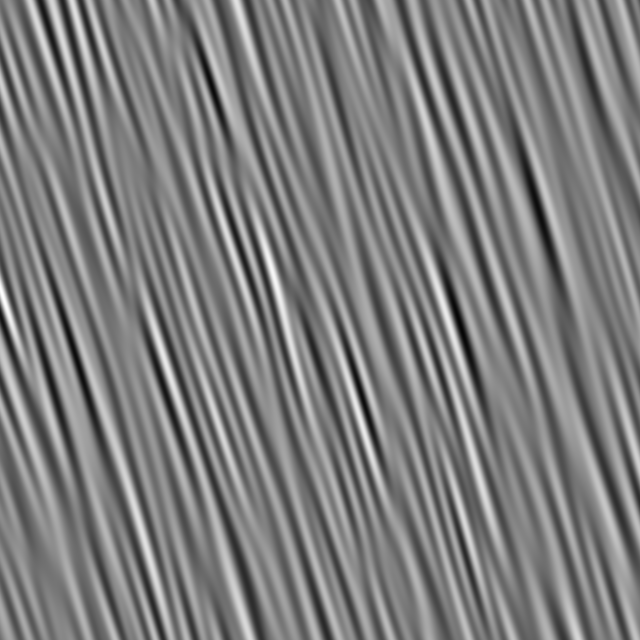
This texture is drawn by a Shadertoy shader. Its source:

```glsl
const float TAU = 6.2831853;
const float LEAN = 0.297;                  // streak angle from vertical, radians
const float TILT_SPREAD = 0.05;            // slope variation between streaks
const vec2 KERNEL_SIZE = vec2(0.08, 0.38); // half extent across and along
const float MIN_FREQ = 14.0;               // streaks per canvas height
const float MAX_FREQ = 47.0;
const int KERNELS_PER_CELL = 5;
const float MEAN_GREY = 0.493;
const float CONTRAST = 0.147;              // standard deviation of the grey
const float KERNEL_VARIANCE = 0.2244;      // mean power of one kernel per cell

vec3 hash3(vec3 p) {
    float n = dot(p, vec3(127.1, 311.7, 74.7));
    return fract(sin(n + vec3(0.0, 19.19, 47.53)) * 43758.5453);
}

// One wave packet: a fine wave across the grain under a smooth elliptical window
float wavePacket(vec2 offset, float freq, float phase, float tilt) {
    vec2 r = offset / KERNEL_SIZE;
    float window = max(1.0 - dot(r, r), 0.0);
    float wave = cos(TAU * (freq * (offset.x + tilt * offset.y) + phase));
    return window * window * window * wave;
}

// Sum of randomly placed packets, scaled to unit variance
float streakNoise(vec2 p) {
    vec2 cell = floor(p / KERNEL_SIZE);
    float sum = 0.0;
    for (int j = -1; j <= 1; j++)
    for (int i = -1; i <= 1; i++) {
        vec2 id = cell + vec2(i, j);
        for (int k = 0; k < KERNELS_PER_CELL; k++) {
            vec3 place = hash3(vec3(id, float(k)));
            vec3 shape = hash3(vec3(id, float(k) + 31.0));
            vec2 center = (id + place.xy) * KERNEL_SIZE;
            float freq = mix(MIN_FREQ, MAX_FREQ, shape.x);
            float tilt = TILT_SPREAD * (2.0 * shape.y - 1.0);
            sum += wavePacket(p - center, freq, place.z, tilt);
        }
    }
    return sum / sqrt(KERNEL_VARIANCE * float(KERNELS_PER_CELL));
}

void mainImage(out vec4 fragColor, in vec2 fragCoord) {
    vec2 uv = fragCoord / iResolution.y;

    // Axes across and along the grain
    vec2 across = vec2(cos(LEAN), sin(LEAN));
    vec2 along = vec2(across.y, -across.x);
    vec2 grain = vec2(dot(uv, across), dot(uv, along));

    float grey = MEAN_GREY + CONTRAST * streakNoise(grain);
    fragColor = vec4(vec3(clamp(grey, 0.0, 1.0)), 1.0);
}
```
